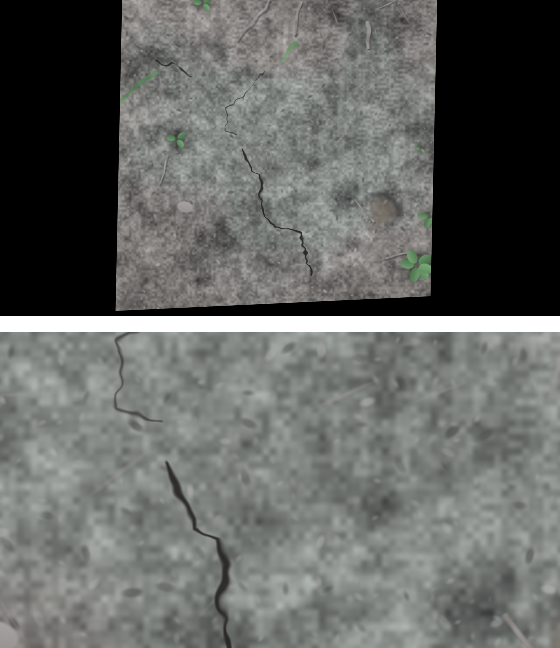
Top, the full canvas; bottom, a detail of the centre.
Write a Shadertoy shader that draws this texture.

```glsl
// A tilted sheet of dry, mossy soil on black: layered value noise makes the ground,
// hashed cells scatter chips, pits and straws, and distance functions draw
// the jagged crack, twigs, pebble, hollow and small green sprouts.

const float SOFT = 0.0022;
const vec3 LEAF_DARK = vec3(0.30, 0.46, 0.31);
const vec3 LEAF_LIGHT = vec3(0.47, 0.66, 0.46);
const vec3 TWIG = vec3(0.61, 0.59, 0.58);
const vec3 CRACK = vec3(0.14, 0.13, 0.13);

float hash(vec2 p) {
    return fract(sin(dot(p, vec2(127.1, 311.7))) * 43758.5453);
}

vec2 hash2(vec2 p) {
    return vec2(hash(p), hash(p + 37.4));
}

float noise(vec2 p) {
    vec2 i = floor(p), f = fract(p);
    f = f * f * (3.0 - 2.0 * f);
    return mix(mix(hash(i), hash(i + vec2(1, 0)), f.x),
               mix(hash(i + vec2(0, 1)), hash(i + vec2(1, 1)), f.x), f.y);
}

// Noise centred on zero
float grain(vec2 p, float scale) {
    return noise(p * scale + scale) - 0.5;
}

vec2 rotate(vec2 p, float a) {
    return mat2(cos(a), -sin(a), sin(a), cos(a)) * p;
}

float fill(float d) {
    return 1.0 - smoothstep(-SOFT, SOFT, d);
}

float segment(vec2 p, vec2 a, vec2 b) {
    vec2 ab = b - a;
    return length(p - a - ab * clamp(dot(p - a, ab) / dot(ab, ab), 0.0, 1.0));
}

float ellipse(vec2 p, vec2 r) {
    return (length(p / r) - 1.0) * min(r.x, r.y);
}

// One randomly turned ellipse in some of the cells of a grid
float scatter(vec2 p, float cells, float density, vec2 radius, float seed) {
    vec2 id = floor(p * cells) + seed;
    vec2 rnd = hash2(id + 5.3);
    vec2 q = (fract(p * cells) - 0.3 - 0.4 * rnd) / cells;
    float size = mix(0.5, 1.2, hash(id + 9.1));
    float d = ellipse(rotate(q, 6.28 * hash(id + 2.7)), radius * size);
    return fill(d) * step(hash(id), density) * mix(0.45, 1.0, rnd.x);
}

vec3 soil(vec2 p) {
    float tone = 0.472 + 0.09 * grain(p, 4.0) + 0.10 * grain(p, 11.0)
        + 0.11 * grain(p, 27.0) + 0.13 * grain(p, 62.0) + 0.15 * grain(p, 135.0);
    float centre = 1.0 - smoothstep(0.1, 0.65, length(p - vec2(0.9, 0.52)));
    tone += 0.035 * (centre - 0.35);
    tone -= 0.09 * smoothstep(0.66, 0.9, noise(p * 17.0 + 8.0));
    tone += 0.06 * smoothstep(0.62, 0.9, noise(p * 23.0 + 51.0));
    float moss = smoothstep(0.3, 0.75, noise(p * 6.0 + 3.0) * 0.6 + centre * 0.4);
    return tone * mix(vec3(1.025, 0.995, 0.975), vec3(0.975, 1.01, 0.985), moss);
}

vec3 litter(vec3 col, vec2 p) {
    col = mix(col, vec3(0.28), 0.6 * scatter(p, 24.0, 0.35, vec2(0.008, 0.004), 11.0));
    col = mix(col, vec3(0.64), 0.6 * scatter(p, 48.0, 0.28, vec2(0.004, 0.0025), 23.0));
    col = mix(col, vec3(0.70), 0.7 * scatter(p, 21.0, 0.20, vec2(0.007, 0.004), 71.0));
    return mix(col, TWIG, 0.7 * scatter(p, 9.0, 0.25, vec2(0.025, 0.002), 45.0));
}

float crackMask(vec2 p) {
    vec2 path[12] = vec2[12](
        vec2(0.84, 0.775), vec2(0.787, 0.711), vec2(0.715, 0.653), vec2(0.718, 0.583),
        vec2(0.764, 0.569), vec2(0.771, 0.519), vec2(0.799, 0.456), vec2(0.826, 0.444),
        vec2(0.838, 0.329), vec2(0.868, 0.282), vec2(0.949, 0.259), vec2(0.988, 0.132));
    vec2 q = p + 0.016 * vec2(grain(p, 34.0), grain(p + 4.0, 34.0))
        + 0.008 * vec2(grain(p, 85.0), grain(p + 7.0, 85.0));
    float mask = 0.0;
    for (int i = 0; i < 11; i++) {
        float width = i < 5 ? 0.0013 : 0.0028;
        width += 0.003 * grain(p, 30.0);
        float strength = i < 5 ? 0.65 : 0.9;
        if (i != 4) mask = max(mask, strength * fill(segment(q, path[i], path[i + 1]) - width));
    }
    return mask;
}

vec3 twigs(vec3 col, vec2 p) {
    vec4 ends[7] = vec4[7](
        vec4(1.13, 0.363, 1.18, 0.294), vec4(1.165, 0.925, 1.17, 0.85),
        vec4(0.949, 1.0, 0.933, 0.889), vec4(0.863, 1.0, 0.748, 0.866),
        vec4(1.204, 0.972, 1.26, 1.0), vec4(1.222, 0.18, 1.3, 0.2),
        vec4(0.512, 0.425, 0.535, 0.51));
    vec2 q = p + 0.018 * vec2(grain(p, 22.0), grain(p + 3.0, 22.0));
    for (int i = 0; i < 7; i++) {
        float width = mix(0.0015, 0.0055, hash(vec2(i, 4)));
        float d = segment(q, ends[i].xy, ends[i].zw);
        float shade = fill(segment(q + vec2(-0.004, 0.005), ends[i].xy, ends[i].zw) - width);
        col = mix(col, vec3(0.27), 0.5 * shade);
        col = mix(col, TWIG + 0.2 * grain(p, 70.0), 0.85 * fill(d - width));
    }
    return col;
}

// A ring of round leaves about a stem
vec3 sprout(vec3 col, vec2 p, vec2 centre, float size, int leaves) {
    col *= 1.0 - 0.3 * (1.0 - smoothstep(0.5, 2.0, length(p - centre) / size));
    for (int i = 0; i < leaves; i++) {
        float turn = 0.9 + 2.4 * float(i);
        vec2 q = rotate(p - centre, -turn) - vec2(size * 0.85, 0.0);
        float d = ellipse(q, size * vec2(0.62, 0.42));
        float light = clamp(0.55 + 0.3 * sin(turn * 3.0) + q.y / size, 0.0, 1.0);
        col = mix(col, mix(LEAF_DARK, LEAF_LIGHT, light), 0.95 * fill(d));
    }
    return col;
}

vec3 blade(vec3 col, vec2 p, vec2 a, vec2 b, float width) {
    float bend = 0.012 * sin(3.14 * clamp((p.x - a.x) / (b.x - a.x), 0.0, 1.0));
    float d = segment(p - vec2(0.0, bend), a, b) - width;
    return mix(col, mix(LEAF_DARK, LEAF_LIGHT, noise(p * 40.0)), 0.8 * fill(d));
}

float sheet(vec2 p) {
    float left = 0.368 + 0.0213 * p.y - p.x;
    float right = p.x - 1.364 - 0.0223 * p.y;
    float bottom = 0.016 + 0.0467 * (p.x - 0.368) - p.y;
    return 1.0 - smoothstep(-0.001, 0.001, max(bottom, max(left, right)));
}

void mainImage(out vec4 fragColor, in vec2 fragCoord) {
    vec2 p = fragCoord / iResolution.y;
    p.x += 0.5 * (16.0 / 9.0 - iResolution.x / iResolution.y);
    vec3 col = litter(soil(p), p);

    // Brown hollow with a shaded upper rim
    vec2 h = p - vec2(1.215, 0.335) + 0.025 * grain(p, 25.0);
    float rim = smoothstep(0.02, 0.0, abs(length(h) - 0.05)) * smoothstep(-0.02, 0.04, h.x + h.y);
    col = mix(col, vec3(0.43, 0.39, 0.35), 0.6 * smoothstep(0.055, 0.03, length(h)));
    col = mix(col, vec3(0.24), 0.7 * rim);

    // Cracks and the short gash
    col = mix(col, CRACK, crackMask(p));
    float gash = segment(p + 0.02 * grain(p, 40.0), vec2(0.5, 0.81), vec2(0.613, 0.762));
    col = mix(col, CRACK, 0.8 * fill(gash - 0.003 - 0.009 * grain(p, 30.0)));

    // Pebble, twigs and plants
    vec2 stone = rotate(p - vec2(0.588, 0.345), -0.2);
    col = mix(col, vec3(0.62, 0.60, 0.60) + 2.0 * stone.y, fill(ellipse(stone, vec2(0.025, 0.017))));
    col = twigs(col, p);
    col = blade(col, p, vec2(0.385, 0.676), vec2(0.498, 0.768), 0.006);
    col = blade(col, p, vec2(0.897, 0.805), vec2(0.942, 0.862), 0.006);
    col = sprout(col, p, vec2(0.562, 0.56), 0.022, 3);
    col = sprout(col, p, vec2(0.645, 0.99), 0.021, 3);
    col = sprout(col, p, vec2(1.334, 0.53), 0.012, 2);
    col = sprout(col, p, vec2(1.36, 0.313), 0.024, 4);
    col = sprout(col, p, vec2(1.322, 0.16), 0.036, 6);

    fragColor = vec4(clamp(col, 0.0, 1.0) * sheet(p), 1.0);
}
```
